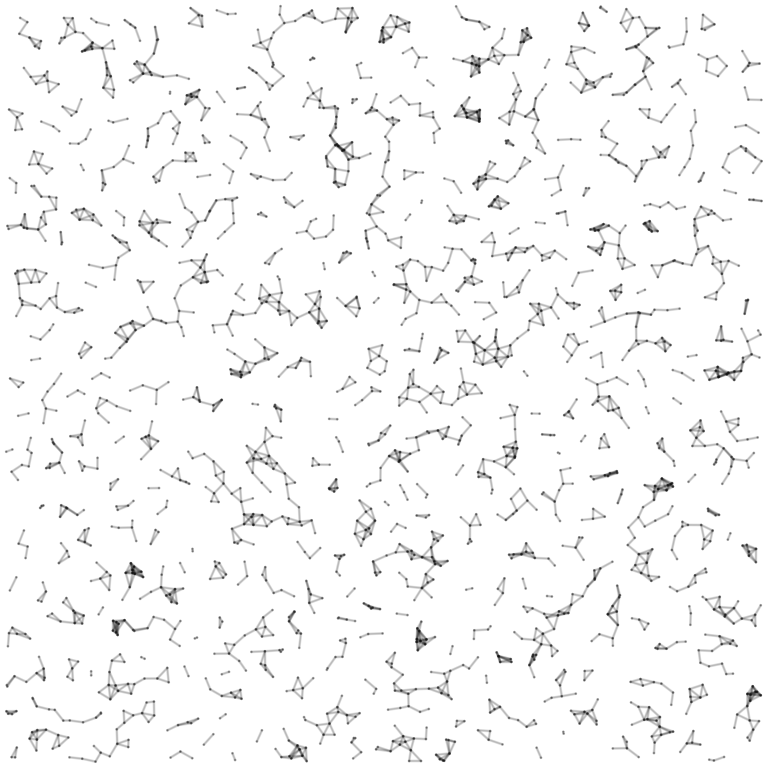
A Shadertoy shader for this pattern:

```glsl
// Random geometric graph: points scattered at random over a white sheet,
// each pair closer than a fixed reach joined by a hairline. Points live in
// grid cells at least as wide as the reach, so a 3x3 search finds every link.

const float MARGIN       = 0.008;    // empty border of the sheet
const float CELLS        = 48.0;     // grid cells along one side
const float MEAN_POINTS  = 1.0;      // average points per cell
const int   MAX_POINTS   = 6;        // most points in one cell
const float REACH        = 0.0193;   // longest link, in canvas units
const float LINE_RADIUS  = 0.0026;   // soft half-width of a link
const float LINE_OPACITY = 0.29;
const float NODE_RADIUS  = 0.0026;   // soft radius of a linked point
const float NODE_OPACITY = 0.45;
const vec3  PAPER        = vec3(1.0);
const vec3  INK          = vec3(0.04);

// Integer hash giving two values in 0..1 for a cell and a slot
vec2 hash2(ivec2 cell, int slot) {
    uvec3 v = uvec3(cell.x + 101, cell.y + 211, slot + 17);
    v = v * 1664525u + 1013904223u;
    v.x += v.y * v.z; v.y += v.z * v.x; v.z += v.x * v.y;
    v ^= v >> 16u;
    v.x += v.y * v.z; v.y += v.z * v.x;
    return vec2(v.xy >> 8u) / 16777216.0;
}

// Poisson-distributed number of points in a cell
int pointCount(ivec2 cell) {
    float u = hash2(cell, MAX_POINTS).x;
    float term = exp(-MEAN_POINTS);
    int count = 0;
    while (count < MAX_POINTS && u > term) {
        u -= term;
        count++;
        term *= MEAN_POINTS / float(count);
    }
    return count;
}

float segmentDistance(vec2 p, vec2 a, vec2 b) {
    vec2 ab = b - a;
    float t = clamp(dot(p - a, ab) / max(dot(ab, ab), 1e-9), 0.0, 1.0);
    return length(p - a - ab * t);
}

float softMask(float d, float radius) {
    return 1.0 - smoothstep(0.0, radius, d);
}

void mainImage(out vec4 fragColor, in vec2 fragCoord) {
    vec2 p = fragCoord / iResolution.xy;
    float cellSize = (1.0 - 2.0 * MARGIN) / CELLS;
    ivec2 home = ivec2(floor((p - MARGIN) / cellSize));

    // Gather the points of the surrounding cells
    vec2 points[9 * MAX_POINTS];
    int total = 0;
    for (int y = -1; y <= 1; y++) {
        for (int x = -1; x <= 1; x++) {
            ivec2 cell = home + ivec2(x, y);
            if (min(cell.x, cell.y) < 0 || max(cell.x, cell.y) >= int(CELLS)) continue;
            int count = pointCount(cell);
            for (int k = 0; k < count; k++) {
                points[total++] = MARGIN + (vec2(cell) + hash2(cell, k)) * cellSize;
            }
        }
    }

    // Overlay the links; only linked points get a node
    float light = 1.0;
    float node = 0.0;
    for (int i = 0; i < total; i++) {
        for (int j = i + 1; j < total; j++) {
            vec2 a = points[i], b = points[j];
            if (distance(a, b) > REACH) continue;
            light *= 1.0 - LINE_OPACITY * softMask(segmentDistance(p, a, b), LINE_RADIUS);
            node = max(node, softMask(min(distance(p, a), distance(p, b)), NODE_RADIUS));
        }
    }
    light *= 1.0 - NODE_OPACITY * node;

    fragColor = vec4(mix(INK, PAPER, light), 1.0);
}
```
